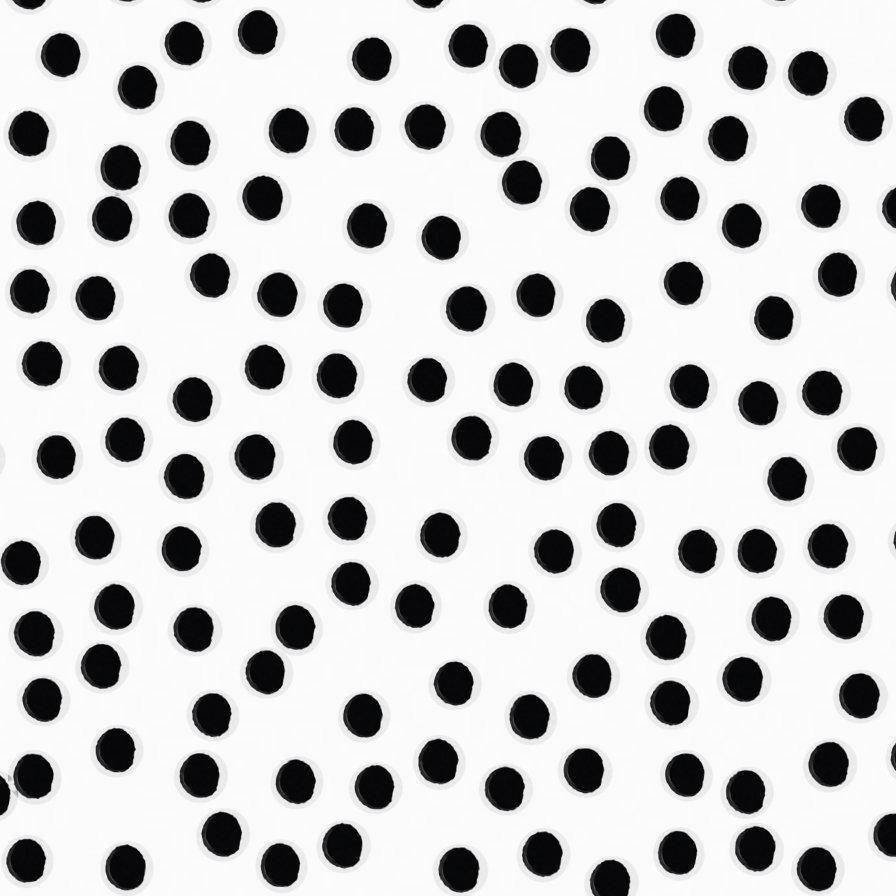
Write a three.js fragment shader that draws this pattern.

```glsl
// Scattered glossy black ink dots with pale grey halos on white paper.
varying vec2 vUv;

const float CELLS = 11.2;

vec2 hash2(vec2 p) {
  vec3 q = fract(vec3(p.xyx) * vec3(0.1031, 0.1030, 0.0973));
  q += dot(q, q.yzx + 33.33);
  return fract((q.xx + q.yz) * q.zy);
}

float noise(vec2 p) {
  vec2 i = floor(p), f = fract(p);
  f = f * f * (3.0 - 2.0 * f);
  return mix(mix(hash2(i).x, hash2(i + vec2(1.0, 0.0)).x, f.x),
             mix(hash2(i + vec2(0.0, 1.0)).x, hash2(i + 1.0).x, f.x), f.y);
}

vec2 seedPoint(vec2 cell) {
  return cell + 0.5 + (hash2(cell + 37.0) - 0.5) * 0.74;
}

// Jittered point pushed away from its neighbours to keep dots apart
vec2 dotCentre(vec2 cell) {
  vec2 own = seedPoint(cell), push = vec2(0.0);
  for (int j = -1; j <= 1; j++) {
    for (int i = -1; i <= 1; i++) {
      if (i == 0 && j == 0) continue;
      vec2 away = own - seedPoint(cell + vec2(float(i), float(j)));
      float gap = max(length(away), 0.01);
      push += away / gap * max(0.0, 0.95 - gap) * 0.45;
    }
  }
  return (own + push) / CELLS;
}

// Approximate distance to a slightly tilted egg with a flattened right side
float dotDistance(vec2 p, float wobble) {
  float a = atan(p.y, p.x);
  vec2 q = mat2(0.985, -0.174, 0.174, 0.985) * p;
  float egg = (length(q / vec2(0.0222, 0.0247)) - 1.0) * 0.0234;
  egg += 0.0005 * sin(3.0 * a + 0.8 + wobble);
  return max(egg, dot(p, vec2(0.98, -0.2)) - 0.0210);
}

void main() {
  vec2 cell = floor(vUv * CELLS);
  float fine = noise(vUv * 330.0);
  float ink = 0.0, halo = 0.0, haloSum = 0.0, gloss = 0.0;

  for (int j = -1; j <= 1; j++) {
    for (int i = -1; i <= 1; i++) {
      vec2 id = cell + vec2(float(i), float(j));
      vec2 p = vUv - dotCentre(id);
      if (length(p) > 0.04) continue;
      vec2 vary = hash2(id + 91.0) - 0.5;
      p *= 1.0 + 0.04 * vary.x;

      // Ink body with a slightly ragged edge
      float d = dotDistance(p, vary.y * 2.0) + (fine - 0.5) * 0.0010;
      ink = max(ink, 1.0 - smoothstep(-0.0011, 0.0011, d));

      // Pale ring, a little low and right of the dot
      vec2 h = p - vec2(0.0010, -0.0007);
      float ring = length(h) - 0.0297 - 0.0006 * sin(2.0 * atan(h.y, h.x) + vary.y * 5.0);
      float cover = 1.0 - smoothstep(-0.0012, 0.0012, ring);
      halo = max(halo, cover);
      haloSum += cover;

      // Dark grey crescent inside the left rim, strongest at the lower left
      float inner = length((p - vec2(0.0030, 0.0004)) / vec2(0.0208, 0.0226));
      float side = dot(normalize(p + 0.00001), vec2(-0.87, -0.5));
      float crescent = smoothstep(0.96, 1.06, inner) * smoothstep(-0.35, 0.45, side);
      float streak = smoothstep(0.0016, 0.0, abs(d + 0.0042)) * smoothstep(0.75, 0.97, side);
      float inside = 1.0 - smoothstep(-0.0016, 0.0002, d);
      gloss = max(gloss, inside * (crescent * (0.09 + 0.07 * fine) + streak * 0.13));
    }
  }

  // Paper, halos and faint smudges where halos meet
  vec3 colour = vec3(0.982 + 0.004 * (noise(vUv * 60.0) - 0.5));
  colour = mix(colour, vec3(0.920 + 0.02 * (fine - 0.5)), halo);
  float smudge = smoothstep(1.1, 1.8, haloSum) * smoothstep(0.35, 0.75, noise(vUv * 130.0));
  colour = mix(colour, vec3(0.60), smudge * 0.7);

  // Near-black ink with its gloss on top
  vec3 black = vec3(0.024, 0.025, 0.030) + 0.010 * fine;
  colour = mix(colour, black + gloss, ink);
  gl_FragColor = vec4(colour, 1.0);
}
```
